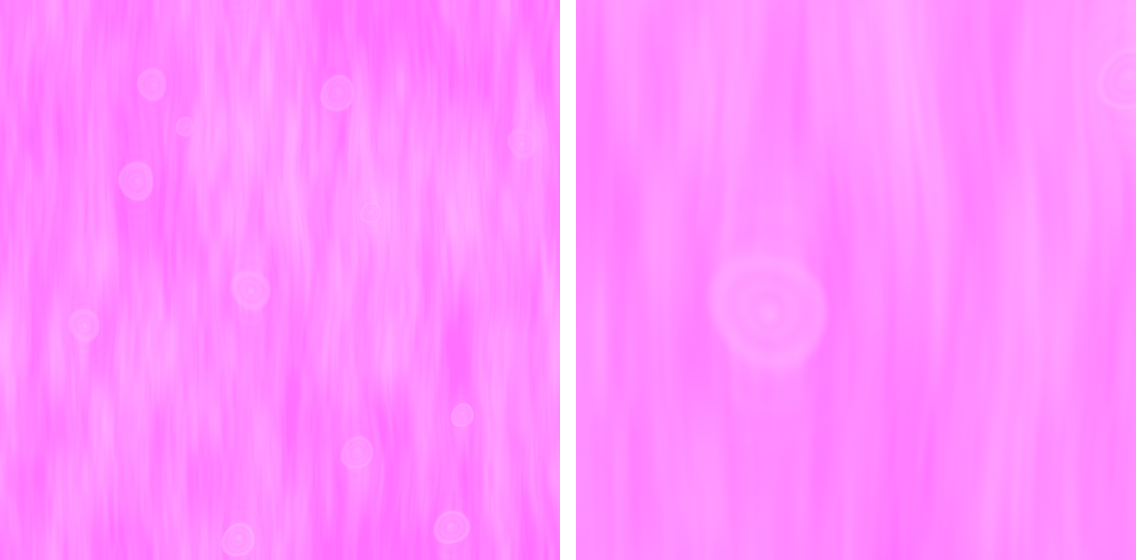
Left, the full canvas; right, a detail of the centre.
Give the GLSL for this texture, as a WebGL 1 fragment shader.

```glsl
precision highp float;
// Tiling pink wood grain: fine vertical fibres with a few pale ringed knots.

uniform vec2 u_resolution;

const float BASE_GREEN = 0.543;      // mean green level; red and blue stay full
const float GREEN_MIN = 0.44;
const float GREEN_MAX = 0.74;

// Noise cells across and up the tile (whole numbers, so they wrap)
const vec2 PATCH_CELLS = vec2(6.0, 3.0);
const vec2 BAND_CELLS = vec2(17.0, 5.0);
const vec2 STREAK_CELLS = vec2(46.0, 8.0);
const vec2 FIBRE_CELLS = vec2(105.0, 13.0);
const vec2 HAIR_CELLS = vec2(210.0, 20.0);
const vec2 SWAY_CELLS = vec2(9.0, 6.0);

const float PATCH_GAIN = 0.065;
const float BAND_GAIN = 0.115;
const float STREAK_GAIN = 0.095;
const float FIBRE_GAIN = 0.06;
const float HAIR_GAIN = 0.04;
const float SWAY = 0.012;            // sideways drift of the fibres

const int KNOT_COUNT = 12;
const float KNOT_MIN_RADIUS = 0.012;
const float KNOT_MAX_RADIUS = 0.036;
const float KNOT_BEND = 0.35;        // how far fibres flow around a knot
const float KNOT_JITTER = 0.22;
const vec2 KNOT_STEP = vec2(0.7549, 0.5698);

float hash(vec2 p) {
  vec3 q = fract(p.xyx * vec3(0.1031, 0.1030, 0.0973));
  q += dot(q, q.yzx + 33.33);
  return fract((q.x + q.y) * q.z);
}

// Value noise that repeats once per tile
float tileNoise(vec2 uv, vec2 cells, float seed) {
  vec2 p = uv * cells;
  vec2 cell = floor(p);
  vec2 f = p - cell;
  f = f * f * f * (f * (f * 6.0 - 15.0) + 10.0);
  vec2 lo = mod(cell, cells) + seed;
  vec2 hi = mod(cell + 1.0, cells) + seed;
  float bottom = mix(hash(lo), hash(vec2(hi.x, lo.y)), f.x);
  float top = mix(hash(vec2(lo.x, hi.y)), hash(hi), f.x);
  return mix(bottom, top, f.y) - 0.5;
}

float bump(float x, float width) {
  return exp(-x * x / (width * width));
}

float grain(vec2 uv) {
  uv.x += SWAY * tileNoise(uv, SWAY_CELLS, 11.0);
  return PATCH_GAIN * tileNoise(uv, PATCH_CELLS, 23.0)
       + BAND_GAIN * tileNoise(uv, BAND_CELLS, 37.0)
       + STREAK_GAIN * tileNoise(uv, STREAK_CELLS, 53.0)
       + FIBRE_GAIN * tileNoise(uv, FIBRE_CELLS, 71.0)
       + HAIR_GAIN * tileNoise(uv, HAIR_CELLS, 97.0);
}

void main() {
  vec2 uv = gl_FragCoord.xy / u_resolution;
  vec2 bend = vec2(0.0);
  float glow = 0.0;
  float cover = 0.0;

  for (int i = 0; i < KNOT_COUNT; i++) {
    float id = float(i) + 1.0;
    vec2 jitter = vec2(hash(vec2(id, 3.0)), hash(vec2(id, 7.0)));
    vec2 center = fract(id * KNOT_STEP + KNOT_JITTER * jitter);
    float radius = mix(KNOT_MIN_RADIUS, KNOT_MAX_RADIUS, hash(vec2(id, 13.0)));
    float strength = mix(0.55, 1.0, hash(vec2(id, 19.0)));
    float phase = 6.2832 * hash(vec2(id, 29.0));

    // Wrapped offset, in knot radii, with a lopsided outline
    vec2 d = (fract(uv - center + 0.5) - 0.5) / radius;
    float angle = atan(d.y, d.x + 0.00001);
    float wobble = 0.06 * cos(2.0 * angle + phase) + 0.03 * cos(3.0 * angle - phase);
    float q = length(d) * (1.0 + wobble);

    float disc = 1.0 - smoothstep(0.88, 1.08, q);
    float rim = bump(q - 0.88, 0.11);
    float rings = disc * cos(q * 19.0 + phase);
    float core = bump(length(d - 0.1 * vec2(cos(phase), sin(phase))), 0.17);
    glow += strength * (0.05 * disc + 0.04 * rim + 0.012 * rings + 0.06 * core);

    // Faint ripples above and below the knot
    float reach = length(d * vec2(1.0, 0.75));
    float upright = d.y * d.y / (dot(d, d) + 0.01);
    glow += 0.012 * strength * upright * (1.0 - disc) * cos(reach * 15.0) * bump(reach, 1.6);

    bend.x -= KNOT_BEND * radius * d.x * bump(length(d * vec2(1.0, 0.6)), 1.5);
    cover = max(cover, disc);
  }

  float green = BASE_GREEN + grain(uv + bend) * (1.0 - 0.5 * cover) + glow;
  gl_FragColor = vec4(1.0, clamp(green, GREEN_MIN, GREEN_MAX), 1.0, 1.0);
}
```
